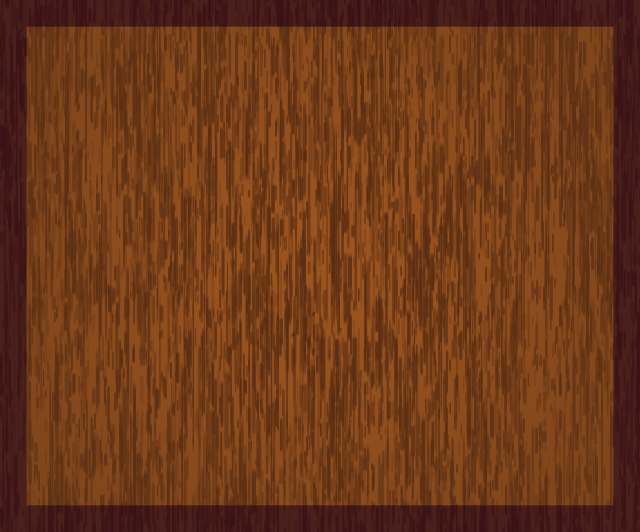
This texture is drawn by a WebGL 2 fragment shader. Its source:

```glsl
#version 300 es
precision highp float;
// A framed wooden panel: warm brown planking with upright grain, inside a dark
// red-brown border. The grain is six layers of hashed streaks, from long fibres
// to short flecks, laid over a base that is brightest at the centre.

uniform vec2 u_resolution;
out vec4 fragColor;

// Integer hash of a cell and a seed, from 0 to 1
float hash(vec2 cell, float seed) {
    uvec3 v = uvec3(ivec3(vec3(cell, seed)) + 4096);
    uint h = v.x * 1664525u ^ v.y * 22695477u ^ v.z * 1103515245u;
    h = (h ^ (h >> 16)) * 2246822519u;
    h = (h ^ (h >> 13)) * 3266489917u;
    h ^= h >> 16;
    return float(h & 0xffffffu) / 16777216.0;
}

float valueNoise(vec2 p, float seed) {
    vec2 i = floor(p), f = fract(p);
    f = f * f * (3.0 - 2.0 * f);
    vec2 e = vec2(0.0, 1.0);
    return mix(mix(hash(i, seed), hash(i + e.yx, seed), f.x),
               mix(hash(i + e.xy, seed), hash(i + e.yy, seed), f.x), f.y);
}

// One layer of upright streaks; size is the column width and cell length
float streaks(vec2 p, vec2 size, float seed, float pixel, float density) {
    vec2 q = p / size;
    float column = floor(q.x);
    q.y += 7.0 * hash(vec2(column, 0.0), seed + 50.0);
    vec2 cell = floor(q);
    vec2 d = abs(fract(q) - 0.5);
    vec2 halfSize = vec2(mix(0.3, 0.5, hash(cell, seed + 1.0)),
                         mix(0.14, 0.48, hash(cell, seed + 2.0)));
    // Soft pixel-wide sides and slightly faded ends
    vec2 blur = vec2(0.6 * pixel, pixel + 0.03 * size.y) / size;
    vec2 inside = 1.0 - smoothstep(halfSize - blur, halfSize + blur, d);
    float present = step(hash(cell, seed + 3.0), density);
    return present * inside.x * inside.y * mix(0.22, 0.85, hash(cell, seed + 4.0));
}

void main() {
    float pixel = 1.0 / u_resolution.y;
    vec2 p = gl_FragCoord.xy * pixel;
    vec2 middle = 0.5 * u_resolution * pixel;

    // Accumulate grain; broad noise gathers the streaks into bunches
    float bunch = valueNoise(p * vec2(22.0, 4.0), 91.0);
    float density = mix(0.2, 0.46, bunch);
    float clear = 1.0;
    float len = 0.44;
    for (int i = 0; i < 6; i++) {
        float k = float(i);
        float width = 0.0042 + 0.0011 * mod(k * 2.0, 5.0);
        clear *= 1.0 - streaks(p, vec2(width, len), 10.0 * k, pixel, density);
        len *= 0.62;
    }
    float grain = 1.0 - clear;

    // Central panel with a gentle radial falloff
    vec2 fromMiddle = p - middle;
    float falloff = smoothstep(0.0, 0.8, length(fromMiddle));
    vec3 wood = mix(vec3(0.61, 0.33, 0.12), vec3(0.49, 0.265, 0.105), falloff);
    vec3 darkGrain = mix(vec3(0.34, 0.17, 0.07), vec3(0.36, 0.19, 0.08), falloff);
    vec3 panel = mix(wood, darkGrain, grain);

    // Border in a darker stain with fainter grain
    vec3 border = mix(vec3(0.285, 0.125, 0.105), vec3(0.225, 0.065, 0.08), grain);
    vec2 outside = abs(fromMiddle) - (middle - 0.05);
    float edge = max(outside.x, outside.y);
    float frame = smoothstep(-0.5 * pixel, 0.5 * pixel, edge);

    fragColor = vec4(mix(panel, border, frame), 1.0);
}
```
